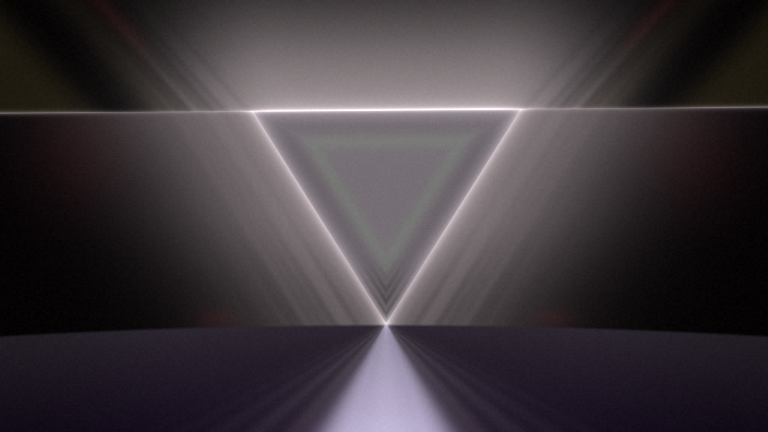
Give the GLSL for this background, as a Shadertoy shader.

```glsl
// A glowing inverted triangle in a dark hall, above a violet reflective floor.
// Signed distances to its sides drive the glows, ripples and inset contours;
// rays measured from the apex shape the reflection below the curved horizon.

#define APEX vec2(0.005, 0.252)
#define TOP_Y 0.745
#define SIDE_SLOPE 0.629
#define HAZE_WIDTH 0.30
#define EDGE_WIDTH 0.010
#define GRAIN 0.018

const vec3 WARM_GREY = vec3(1.04, 0.98, 1.0);
const vec3 OLIVE = vec3(0.115, 0.10, 0.05);
const vec3 DARK_RED = vec3(0.055, 0.008, 0.012);
const vec3 VIOLET = vec3(0.69, 0.65, 0.77);

float hash(vec2 p) {
    p = fract(p * vec2(0.1031, 0.1137));
    p += dot(p, p.yx + 33.3);
    return fract((p.x + p.y) * p.x * 47.0);
}

// Soft bump of given centre and half width
float bump(float x, float centre, float width) {
    float u = (x - centre) / width;
    return exp(-u * u);
}

// Several fine waves, for streaks parallel to a distance field
float ripples(float x) {
    return 0.5 * sin(x * 95.0) + 0.3 * sin(x * 163.0 + 1.0) + 0.2 * sin(x * 290.0);
}

// Haze above the triangle, with olive diagonal beams in the corners
vec3 upperWall(float x, float rise) {
    float lateral = bump(max(x - 0.25, 0.0), 0.0, 0.28);
    float haze = 0.52 * bump(rise, 0.0, 0.27) * lateral;
    float diagonal = x - 0.9 * rise;
    haze *= 1.0 + 0.16 * ripples(diagonal * 0.8) * bump(diagonal, 0.43, 0.1);
    haze += 0.20 * exp(-rise / 0.022) * (1.0 - smoothstep(0.22, 0.40, x));
    vec3 col = WARM_GREY * haze + vec3(0.025, 0.018, 0.018);
    float beam = smoothstep(0.60, 0.76, diagonal) + 0.35 * bump(diagonal, 0.50, 0.05);
    col += OLIVE * beam * 0.8;
    col *= 1.0 - 0.35 * bump(diagonal, 0.62, 0.06);
    return col + DARK_RED * bump(diagonal, 0.43, 0.025) * smoothstep(0.08, 0.2, rise);
}

// Glow spreading outward from the slanted sides
vec3 sideWall(float x, float y, float dist) {
    float low = 1.0 - smoothstep(0.25, 0.52, y);
    float haze = 0.45 * bump(dist, 0.0, HAZE_WIDTH) * (1.0 - 0.22 * low);
    haze *= 1.0 + (0.03 + 0.10 * low) * ripples(dist) * bump(dist, 0.09, 0.14);
    haze += 0.15 * exp(-dist / 0.025);
    vec3 col = WARM_GREY * haze + vec3(0.018, 0.008, 0.012);
    col += DARK_RED * bump(x, 0.72, 0.12) * bump(y, 0.64, 0.12) * 0.8;
    return col + DARK_RED * bump(x, 0.39, 0.05) * bump(y, 0.26, 0.025);
}

// Mauve interior with inset triangular contours
vec3 interior(float y, float inset, float topInset) {
    float light = 0.445 - 0.045 * bump(inset, 0.036, 0.02);
    light += 0.025 * bump(inset, 0.075, 0.014);
    light += 0.12 * exp(-topInset / 0.035);
    float low = 1.0 - smoothstep(0.26, 0.42, y);
    light *= 1.0 - 0.28 * low + 0.10 * low * sin(inset * 420.0);
    vec3 tint = mix(vec3(1.04, 0.97, 1.03), vec3(0.99, 1.0, 0.98), bump(inset, 0.075, 0.018));
    return tint * light;
}

// Violet floor with a reflected beam fanning out from the apex
vec3 floorLight(float x, float fall) {
    float ray = x / (fall + 0.006);
    float near = clamp(fall / 0.25, 0.0, 1.0);
    vec3 col = mix(vec3(0.175, 0.15, 0.19), vec3(0.075, 0.04, 0.105), near);
    col *= 1.0 - 0.25 * smoothstep(0.4, 0.9, x);
    float fan = bump(ray, 0.0, 1.3) * (1.0 + 0.25 * sin(ray * 17.0));
    col += vec3(0.17, 0.165, 0.16) * fan;
    float beam = 1.0 - smoothstep(0.34, 0.82, ray);
    vec3 beamCol = VIOLET * mix(0.78, 1.04, near);
    beamCol += 0.05 * bump(ray, 0.0, 0.25);
    return mix(col, beamCol, beam);
}

void mainImage(out vec4 fragColor, in vec2 fragCoord) {
    vec2 p = (fragCoord - vec2(0.5 * iResolution.x, 0.0)) / iResolution.y;
    float pixel = 1.0 / iResolution.y;
    float x = abs(p.x - APEX.x);

    // Distances to the sides, the top line and the curved horizon
    float side = (x - (p.y - APEX.y) * SIDE_SLOPE) * inversesqrt(1.0 + SIDE_SLOPE * SIDE_SLOPE);
    float rise = p.y - (TOP_Y + 0.008 * p.x);
    float horizon = 0.247 - 0.033 * p.x * p.x;
    float inset = max(min(-side, -rise), 0.0);

    // Wall regions
    vec3 col = sideWall(x, p.y, max(side, 0.0));
    col = mix(col, interior(p.y, inset, max(-rise, 0.0)), smoothstep(pixel, -pixel, side));
    col = mix(col, upperWall(x, max(rise, 0.0)), smoothstep(-pixel, pixel, rise));

    // Luminous outline and the thin line running to both walls
    float below = smoothstep(pixel, -pixel, rise);
    col += WARM_GREY * 0.20 * exp(-abs(side) / EDGE_WIDTH) * below;
    float span = 1.0 - smoothstep(0.27, 0.36, x);
    float line = exp(-abs(rise) / 0.0035);
    col += WARM_GREY * line * (0.28 * span + 0.16 + 0.22 * smoothstep(0.4, 0.9, x));

    // Floor and apex spark
    float fall = horizon - p.y;
    col = mix(col, floorLight(x, max(fall, 0.0)), smoothstep(-2.0 * pixel, 2.0 * pixel, fall));
    col += 0.25 * exp(-length(p - APEX) / 0.012);

    col += GRAIN * (hash(floor(p * 288.0) + 400.0) - 0.5);
    fragColor = vec4(clamp(col, 0.0, 1.0), 1.0);
}
```
